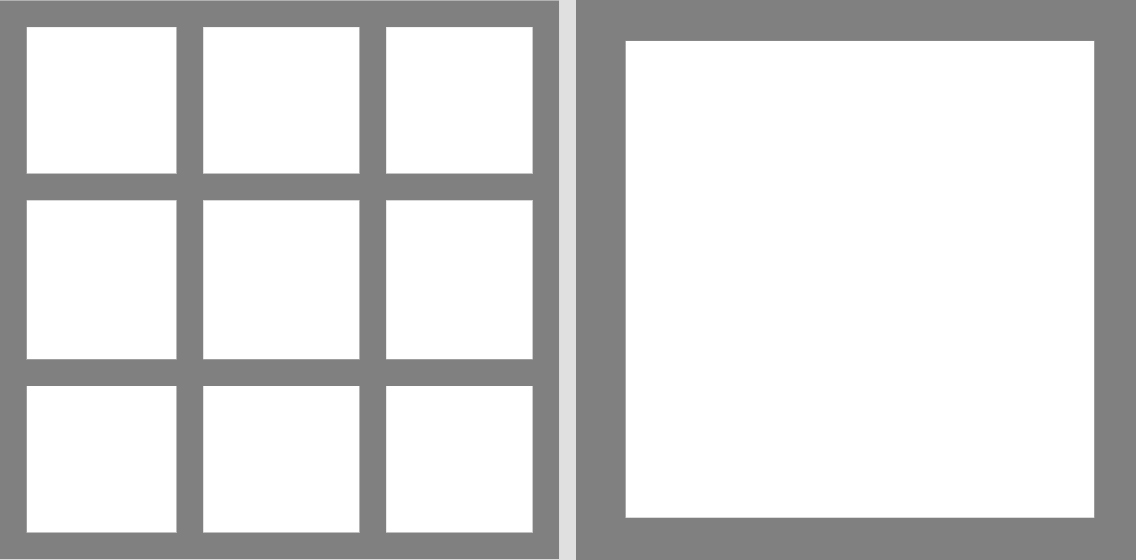
Left, the full canvas; right, a detail of the centre.
This pattern is drawn by a WebGL 1 fragment shader. Its source:

```glsl
precision highp float;

uniform vec2 u_resolution;

// Signed distance to the nearest of four parallel bars
float barDistance(float position, vec4 centres) {
    vec4 offsets = abs(position - centres);
    return min(min(offsets.x, offsets.y), min(offsets.z, offsets.w)) - 0.0239;
}

// Signed distance to the outer edge, negative inside
float boundsDistance(vec2 p, vec2 low, vec2 high) {
    vec2 outside = max(low - p, p - high);
    return max(outside.x, outside.y);
}

float coverage(float signedDistance, float pixel) {
    return clamp(0.5 - signedDistance / pixel, 0.0, 1.0);
}

void main() {
    vec2 p = gl_FragCoord.xy / u_resolution;
    float pixel = 1.0 / min(u_resolution.x, u_resolution.y);

    // Slightly uneven spacing leaves three by three panes
    float uprights = barDistance(p.x, vec4(0.0239, 0.339, 0.6657, 0.975));
    float rails = barDistance(p.y, vec4(0.0252, 0.3346, 0.6662, 0.9755));
    float lattice = min(uprights, rails);

    // A hairline of white remains along the right, top and bottom
    float bounds = boundsDistance(p, vec2(-0.01, 0.0013), vec2(0.9987, 0.9993));
    float ink = coverage(max(lattice, bounds), pixel);

    gl_FragColor = vec4(mix(vec3(1.0), vec3(0.502), ink), 1.0);
}
```
